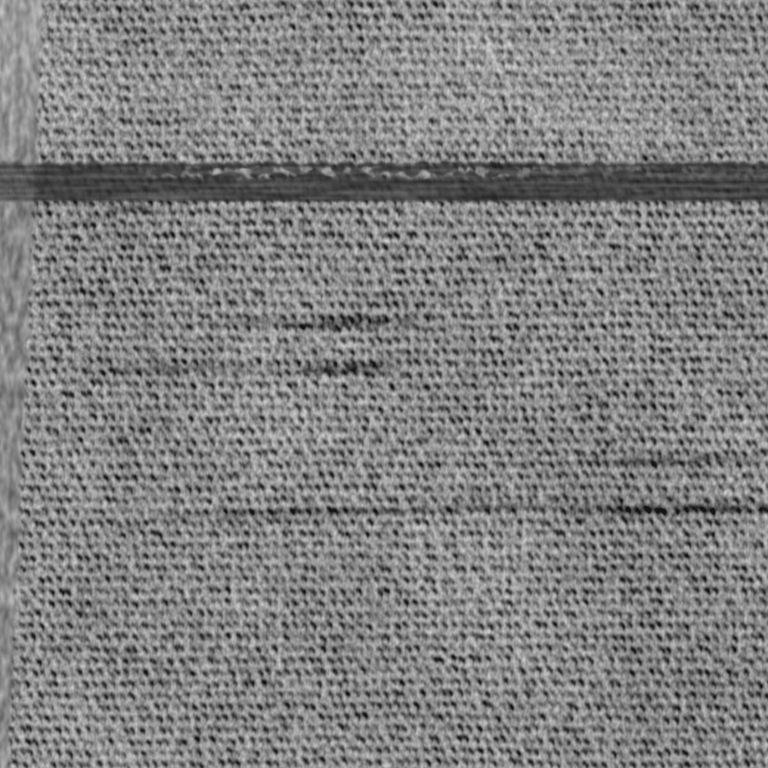
This texture is drawn by a Shadertoy shader. Its source:

```glsl
// Worn grey knit: rows of small slanted holes between pale stitches, crossed by
// a dark ragged band and a few snags, with a smeared selvedge on the left.
// Holes are jittered Gaussians in a cell grid; gradient noise gives the wear.

const vec2  STITCHES     = vec2(82.0, 67.0);  // repeats across and down
const vec2  HOLE_RADIUS  = vec2(0.38, 0.27);  // in cells
const vec2  HOLE_JITTER  = vec2(0.42, 0.24);  // in cells
const float HOLE_SLANT   = 0.35;
const float HOLE_DEPTH   = 0.37;
const float YARN_GREY    = 0.645;
const float FIBRE_AMOUNT = 0.20;
const float BAND_GREY    = 0.27;
const float BAND_BOTTOM  = 0.738;
const float BAND_TOP     = 0.788;
const float SNAG_DEPTH   = 0.40;
const vec2  EDGE_X       = vec2(0.010, 0.056); // selvedge width, bottom and top

vec2 hash2(vec2 p) {
    vec3 q = fract(p.xyx * vec3(0.1031, 0.1030, 0.0973));
    q += dot(q, q.yzx + 33.33);
    return fract((q.xx + q.yz) * q.zy);
}

float cornerGradient(vec2 cell, vec2 d) {
    float angle = 6.2832 * hash2(cell).x;
    return dot(vec2(cos(angle), sin(angle)), d);
}

// Gradient noise, about -0.7 to 0.7
float noise(vec2 p) {
    vec2 i = floor(p), f = fract(p);
    vec2 u = f * f * f * (f * (f * 6.0 - 15.0) + 10.0);
    vec2 e = vec2(0.0, 1.0);
    float low  = mix(cornerGradient(i, f), cornerGradient(i + e.yx, f - e.yx), u.x);
    float high = mix(cornerGradient(i + e.xy, f - e.xy),
                     cornerGradient(i + e.yy, f - e.yy), u.x);
    return mix(low, high, u.y);
}

// Darkness of the gaps between stitches
float holes(vec2 p) {
    vec2 q = p * STITCHES;
    q.y += 0.35 * noise(p * vec2(3.0, 5.0)) + 0.12 * noise(p * vec2(25.0, 20.0));
    float sum = 0.0;
    for (int j = -1; j <= 1; j++) {
        float row = floor(q.y) + float(j);
        float shift = hash2(vec2(row, 71.0)).x;
        for (int i = -1; i <= 1; i++) {
            vec2 cell = vec2(floor(q.x + shift) + float(i), row);
            vec2 rnd = hash2(cell + 13.0);
            vec2 center = cell + 0.5 + (rnd - 0.5) * HOLE_JITTER - vec2(shift, 0.0);
            vec2 d = q - center;
            float weight = mix(0.55, 1.35, hash2(cell + 157.0).x);
            vec2 body = vec2(d.x, d.y + HOLE_SLANT * d.x) / HOLE_RADIUS;
            vec2 leg = (d - vec2(0.20, -0.28)) / vec2(0.16, 0.26);
            sum += weight * (exp(-dot(body, body)) + 0.35 * exp(-dot(leg, leg)));
        }
    }
    return min(sum, 1.35);
}

// Ragged dark run along a row
float snag(vec2 p, vec2 center, float halfLength, float thickness) {
    vec2 d = p - center;
    d.y -= 0.03 * d.x + 0.004 * noise(vec2(p.x * 45.0, center.y * 90.0));
    float along = d.x / halfLength;
    float ragged = clamp(0.75 + 1.1 * noise(p * vec2(60.0, 90.0)), 0.0, 1.0);
    return ragged * exp(-pow(along, 4.0) - d.y * d.y / (thickness * thickness));
}

float snags(vec2 p) {
    float s = snag(p, vec2(0.45, 0.579), 0.085, 0.0055);
    s += 0.45 * snag(p, vec2(0.31, 0.580), 0.060, 0.0045);
    s += snag(p, vec2(0.445, 0.520), 0.060, 0.0065);
    s += 0.45 * snag(p, vec2(0.25, 0.521), 0.110, 0.0050);
    s += 0.65 * snag(p, vec2(0.88, 0.400), 0.100, 0.0060);
    s += 0.90 * snag(p, vec2(0.92, 0.337), 0.150, 0.0065);
    s += 0.55 * snag(p, vec2(0.48, 0.335), 0.280, 0.0060);
    s += 0.80 * snag(p, vec2(0.18, 0.728), 0.035, 0.0050);
    return s;
}

void mainImage(out vec4 fragColor, in vec2 fragCoord) {
    vec2 p = fragCoord / iResolution.xy;

    // Knit, paler and flatter above the band
    float upper = smoothstep(0.78, 0.84, p.y) * (1.0 - smoothstep(0.93, 0.99, p.y));
    float fibre = noise(p * vec2(150.0, 110.0)) + 0.6 * noise(p * vec2(260.0, 190.0) + 40.0);
    float knit = YARN_GREY + 0.015 * upper + FIBRE_AMOUNT * fibre;
    knit -= HOLE_DEPTH * (1.0 - 0.18 * upper) * holes(p);
    knit += 0.07 * noise(p * 4.0 + 7.0) + 0.05 * noise(p * vec2(14.0, 22.0));

    // Selvedge: stitches smeared into soft vertical streaks
    float edgeX = mix(EDGE_X.x, EDGE_X.y, p.y) + 0.006 * noise(vec2(3.0, p.y * 50.0));
    float selvedge = 1.0 - smoothstep(-0.004, 0.004, p.x - edgeX);
    float smear = 0.53 + 0.08 * smoothstep(0.75, 0.95, p.y);
    smear += 0.22 * noise(p * vec2(100.0, 38.0)) + 0.12 * noise(p * vec2(170.0, 90.0));
    float grey = mix(knit, smear, selvedge) - SNAG_DEPTH * snags(p);

    // Dark band with a ragged top and pale flecks in its upper half
    float ragged = 0.008 * noise(vec2(p.x * 70.0, 9.0)) + 0.003 * noise(vec2(p.x * 5.0, 2.0));
    float band = smoothstep(-0.003, 0.003, p.y - BAND_BOTTOM)
               * (1.0 - smoothstep(-0.004, 0.004, p.y - BAND_TOP - ragged));
    float flecked = smoothstep(0.764, 0.772, p.y) * (1.0 - smoothstep(0.780, 0.786, p.y));
    flecked *= smoothstep(0.12, 0.30, p.x) * (1.0 - 0.6 * smoothstep(0.55, 0.75, p.x));
    flecked *= smoothstep(-0.15, 0.30, noise(p * vec2(55.0, 80.0)));
    float strands = BAND_GREY + 0.14 * noise(p * vec2(7.0, 150.0))
                  + 0.08 * noise(p * vec2(60.0, 130.0)) + 0.16 * (knit - 0.53);
    strands += 0.08 * selvedge;
    strands = mix(strands, knit + 0.06, 0.8 * flecked);
    grey = mix(grey, strands, band);

    fragColor = vec4(vec3(clamp(grey, 0.08, 0.86)), 1.0);
}
```
